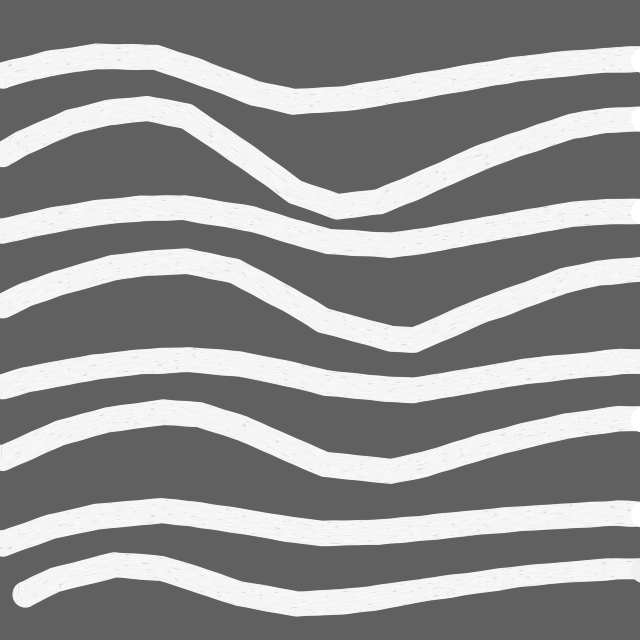
Give the GLSL for this pattern, as a three.js fragment shader.

```glsl
// Eight wavy, finely streaked white brush strokes running across a dark grey ground.
varying vec2 vUv;

float hash(vec2 p) {
  p = fract(p * vec2(0.1273, 0.3117));
  p += dot(p, p.yx + 23.19);
  return fract((p.x + p.y) * p.x * 17.31);
}

vec2 gradient(vec2 cell) {
  float angle = 6.2832 * hash(cell);
  return vec2(cos(angle), sin(angle));
}

float gradientNoise(vec2 p) {
  vec2 c = floor(p);
  vec2 f = p - c;
  vec2 u = f * f * f * (f * (f * 6.0 - 15.0) + 10.0);
  vec2 e = vec2(0.0, 1.0);
  float low = mix(dot(gradient(c), f), dot(gradient(c + e.yx), f - e.yx), u.x);
  float high = mix(dot(gradient(c + e), f - e), dot(gradient(c + 1.0), f - 1.0), u.x);
  return mix(low, high, u.y);
}

// Centre line of a stroke: arch, slide into a trough, slow climb to the right
float strokeHeight(float x, float i) {
  float odd = mod(i, 2.0);
  float middle = sin(i * 0.45);
  float crest = 0.915 - 0.119 * i + 0.035 * odd;
  float dip = (0.075 + 0.095 * odd) * (1.0 - i / 11.0);
  float crestX = 0.2 + 0.1 * middle;
  float troughX = 0.47 + 0.14 * middle;

  float arch = max(1.0 - x / crestX, 0.0);
  float fall = smoothstep(crestX, troughX, x);
  float t = clamp((x - troughX - 0.04) / (0.96 - troughX), 0.0, 1.0);
  float climb = mix(t * t * (3.0 - 2.0 * t), t * (2.0 - t), 0.6);
  return crest - (0.45 * dip + 0.006 * i) * arch * arch - dip * fall + 0.9 * dip * climb;
}

// Unevenly spaced corner of the hand-drawn polyline
vec2 corner(float k, float i) {
  float jitter = hash(vec2(k + 31.0, i * 7.0 + 5.0));
  float start = 0.004 + 0.035 * step(6.5, i);
  float x = clamp((k + 0.6 * jitter) / 14.0, start, 1.03);
  return vec2(x, strokeHeight(x, i) + 0.003 * (jitter - 0.5));
}

// Returns distance to a segment and signed offset across it
vec2 segment(vec2 p, vec2 a, vec2 b) {
  vec2 line = b - a + vec2(0.00001, 0.0);
  vec2 q = p - a;
  float t = clamp(dot(q, line) / dot(line, line), 0.0, 1.0);
  vec2 dir = normalize(line);
  return vec2(length(q - line * t), dir.x * q.y - dir.y * q.x);
}

// Fine broken bristle lines that follow the stroke
float bristles(vec2 p, float across, float i) {
  vec2 grain = vec2(p.x * 45.0, across * 420.0 + i * 37.0);
  float fine = gradientNoise(grain);
  float dashes = gradientNoise(grain * vec2(1.7, 0.8) + 71.3);
  return 0.962 + 0.03 * clamp(fine, -0.5, 0.4) - 0.11 * smoothstep(0.3, 0.6, dashes);
}

void main() {
  vec3 color = vec3(0.376);
  float soft = 0.001;

  for (int n = 0; n < 8; n++) {
    float i = float(n);
    float k = floor(vUv.x * 14.0);
    vec2 nearest = vec2(9.0, 0.0);
    for (int j = -2; j < 2; j++) {
      float s = k + float(j);
      vec2 hit = segment(vUv, corner(s, i), corner(s + 1.0, i));
      if (hit.x < nearest.x) nearest = hit;
    }

    // Slightly uneven width; the lowest stroke thins to the right
    float radius = 0.0198 + 0.0012 * gradientNoise(vec2(vUv.x * 30.0, i * 9.3 + 0.4));
    radius -= 0.003 * step(6.5, i) * smoothstep(0.5, 0.8, vUv.x);
    float body = 1.0 - smoothstep(-soft, soft, nearest.x - radius);
    color = mix(color, vec3(bristles(vUv, nearest.y, i)), body);

    // Plain round dab where most strokes leave the canvas
    float dab = length(vUv - vec2(1.006, strokeHeight(1.0, i) - 0.002)) - 0.02;
    float dabMask = (1.0 - smoothstep(-soft, soft, dab)) * step(1.0, abs(i - 3.5));
    color = mix(color, vec3(1.0 - 0.06 * step(6.5, i)), dabMask);
  }

  gl_FragColor = vec4(color, 1.0);
}
```
